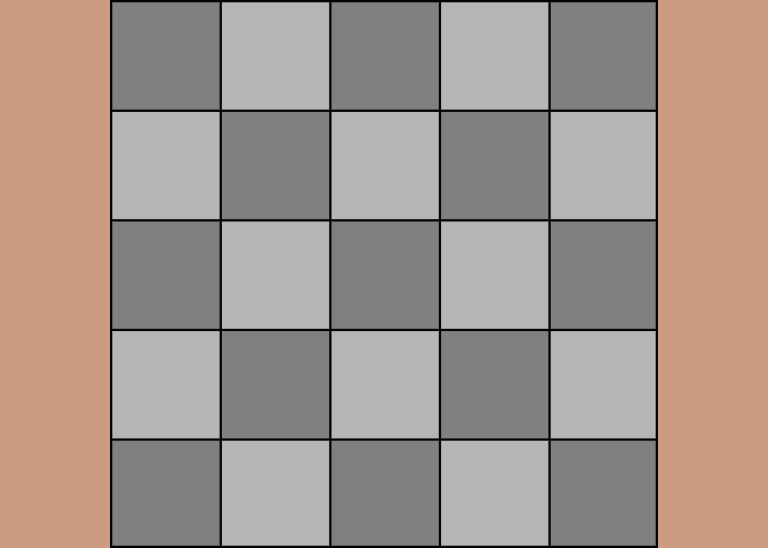
Write a Shadertoy shader that draws this pattern.

```glsl
// Square checkerboard of two greys with black grid lines, centred on a tan ground.

const float CELLS = 5.0;            // repeats across and down
const float LINE_WIDTH = 0.0042;    // as a share of the board side
const vec3 GROUND = vec3(0.80, 0.61, 0.51);
const vec3 DARK_CELL = vec3(0.50);
const vec3 LIGHT_CELL = vec3(0.71);
const vec3 LINE_COLOR = vec3(0.01);

// Antialiased coverage of a signed distance, negative inside.
float coverage(float dist, float pixel) {
    return clamp(0.5 - dist / pixel, 0.0, 1.0);
}

// Signed distance to the grid lines; the last one is kept inside the board.
float gridDistance(vec2 p) {
    float halfWidth = 0.5 * LINE_WIDTH;
    vec2 index = clamp(floor((p - halfWidth) * CELLS + 0.5), 0.0, CELLS);
    vec2 center = min(index / CELLS + halfWidth, 1.0 - halfWidth);
    vec2 d = abs(p - center);
    return min(d.x, d.y) - halfWidth;
}

// Alternating greys, dark in the corners.
vec3 checkerColor(vec2 p) {
    vec2 cell = clamp(floor((p - 0.5 * LINE_WIDTH) * CELLS), 0.0, CELLS - 1.0);
    return mix(DARK_CELL, LIGHT_CELL, mod(cell.x + cell.y, 2.0));
}

void mainImage(out vec4 fragColor, in vec2 fragCoord) {
    float pixel = 1.0 / iResolution.y;

    // Board space: 0 to 1 from the upper left corner
    vec2 p = (fragCoord - 0.5 * iResolution.xy) * pixel;
    p = vec2(p.x, -p.y) + 0.5;

    // Cells and lines
    vec3 board = mix(checkerColor(p), LINE_COLOR, coverage(gridDistance(p), pixel));

    // Board over ground
    vec2 edge = abs(p - 0.5) - 0.5;
    vec3 color = mix(GROUND, board, coverage(max(edge.x, edge.y), pixel));

    fragColor = vec4(color, 1.0);
}
```
